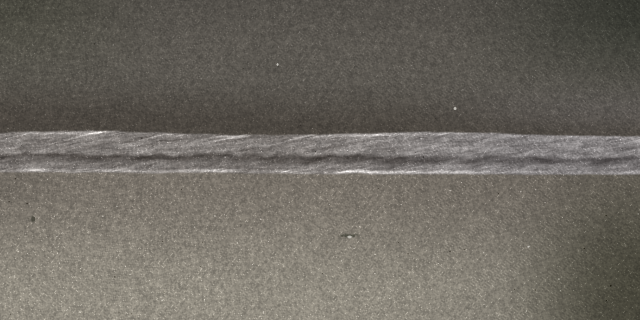
Give the GLSL for this texture, as a Shadertoy shader.

```glsl
// A pale, rope-like weld bead crossing two grainy metal plates.
// Plates are soft gradients with layered value noise; the bead is shaped by
// edge curves and slanted, stretched noise, with hashed specks scattered on top.
#define GRAIN_SIZE 235.0
#define GRAIN_AMOUNT 0.30
#define MOTTLE_AMOUNT 0.05
#define EDGE_SOFTNESS 0.004
#define STRAND_SLANT 2.6
#define STRAND_AMOUNT 0.24
#define GROOVE_DEPTH 0.17
#define RIDGE_GLOW 0.34
#define SPECK_CELLS 26.0
#define SPECK_CHANCE 0.16

float hash(vec2 p) {
    return fract(sin(dot(p, vec2(127.1, 311.7))) * 43758.5453);
}

float noise(vec2 p) {
    vec2 i = floor(p), f = fract(p);
    f = f * f * (3.0 - 2.0 * f);
    return mix(mix(hash(i), hash(i + vec2(1, 0)), f.x),
               mix(hash(i + vec2(0, 1)), hash(i + vec2(1, 1)), f.x), f.y);
}

float fbm(vec2 p) {
    float sum = 0.0, weight = 0.5;
    for (int i = 0; i < 4; i++) {
        sum += weight * noise(p);
        p = p * 2.03 + 17.3;
        weight *= 0.5;
    }
    return sum / 0.9375;
}

float bump(float d, float width) {
    return exp(-d * d / (width * width));
}

// Bead outline
float topEdge(float x) {
    return 0.586 + 0.006 * cos(5.9 * (x - 0.28)) - 0.003 * x
         + 0.006 * (fbm(vec2(x * 22.0, 3.0)) - 0.5);
}

float bottomEdge(float x) {
    return 0.461 - 0.004 * x + 0.006 * (fbm(vec2(x * 18.0, 8.0)) - 0.5);
}

// Upper plate: dim, darker in the corners and beside the bead
vec3 upperPlate(vec2 p) {
    float lift = smoothstep(0.59, 0.76, p.y + 0.03 * (p.x - 1.0));
    vec3 col = mix(vec3(0.30, 0.28, 0.255), vec3(0.36, 0.345, 0.32), lift);
    col = mix(col, vec3(0.38, 0.365, 0.355), 0.5 * smoothstep(1.2, 1.9, p.x) * bump(p.y - 0.66, 0.07));
    float right = smoothstep(1.3, 2.05, p.x) * smoothstep(0.62, 0.95, p.y);
    float left = smoothstep(0.6, 0.0, p.x) * smoothstep(0.62, 1.0, p.y);
    col = mix(col, vec3(0.20, 0.21, 0.18), 0.8 * right);
    col = mix(col, vec3(0.265, 0.27, 0.22), 0.5 * left);
    return col * (1.0 - 0.07 * smoothstep(0.85, 1.0, p.y));
}

// Lower plate: warm light at lower left, shadow in the right corner
vec3 lowerPlate(vec2 p) {
    vec3 col = mix(vec3(0.465, 0.44, 0.405), vec3(0.56, 0.54, 0.495), smoothstep(0.46, 0.06, p.y));
    col *= 1.02 - 0.10 * smoothstep(0.9, 1.9, p.x);
    col *= 1.0 - 0.08 * smoothstep(0.3, 0.0, p.x) * smoothstep(0.25, 0.45, p.y);
    float corner = 1.0 - smoothstep(0.05, 0.52, length((p - vec2(2.02, 0.06)) * vec2(1.0, 0.9)));
    return mix(col, vec3(0.25, 0.245, 0.20), 0.85 * corner);
}

// Bead: slanted strands, a ragged groove and bright rims
vec3 bead(vec2 p, float top, float bottom) {
    float groove = 0.513 - 0.006 * p.x + 0.018 * (fbm(vec2(p.x * 24.0, 2.0)) - 0.5);
    float h = p.y - groove;
    float shear = p.x - STRAND_SLANT * h - 14.0 * h * abs(h);
    float strand = fbm(vec2(shear * 20.0, p.y * 75.0));
    float rough = fbm(vec2(shear * 60.0, p.y * 110.0));
    vec3 col = mix(vec3(0.50, 0.48, 0.465), vec3(0.53, 0.515, 0.515), smoothstep(0.8, 1.8, p.x));
    col += STRAND_AMOUNT * (strand - 0.5) + 0.16 * (rough - 0.5);
    // The groove has a crisp upper lip and a soft lower slope
    float valley = bump(h, h > 0.0 ? 0.007 : 0.019);
    col -= GROOVE_DEPTH * valley * (0.5 + 1.0 * rough);
    col += 0.05 * bump(h - 0.016, 0.008) * strand;
    float fade = 1.0 - 0.75 * smoothstep(0.9, 1.7, p.x);
    float topGlint = smoothstep(0.40, 0.75, noise(vec2(shear * 10.0, 5.0)));
    float lowGlint = smoothstep(0.25, 0.7, noise(vec2(p.x * 9.0, 9.0)));
    float broken = 0.5 + rough;
    // Thin wisps sweep from the body up into the top rim
    float wisp = abs(fract(p.x * 4.6 - (p.y - top) * 19.0) - 0.5);
    col += 0.15 * fade * bump(wisp, 0.06) * smoothstep(0.045, 0.008, top - p.y) * broken;
    col += RIDGE_GLOW * 0.6 * fade * topGlint * broken * bump(p.y - top + 0.006, 0.005);
    col += RIDGE_GLOW * fade * (0.25 + lowGlint) * broken * bump(p.y - bottom - 0.007, 0.005);
    return col;
}

// Hashed dust: mostly light, some dark
float specks(vec2 p) {
    vec2 cell = floor(p * SPECK_CELLS);
    vec2 spot = 0.15 + 0.7 * vec2(hash(cell + 3.1), hash(cell + 7.7));
    float radius = mix(0.035, 0.07, hash(cell + 5.3));
    float d = length(fract(p * SPECK_CELLS) - spot);
    float tone = hash(cell + 9.2) < 0.65 ? 0.22 : -0.16;
    return tone * step(hash(cell), SPECK_CHANCE) * (1.0 - smoothstep(radius * 0.4, radius * 1.5, d));
}

float fleck(vec2 p, vec2 center, vec2 size) {
    return 1.0 - smoothstep(0.4, 1.3, length((p - center) / size) + 0.8 * (noise(p * 160.0) - 0.5));
}

void mainImage(out vec4 fragColor, in vec2 fragCoord) {
    vec2 p = fragCoord / iResolution.y;
    p.x *= 2.0 * iResolution.y / iResolution.x;
    float top = topEdge(p.x), bottom = bottomEdge(p.x);
    float overTop = smoothstep(-EDGE_SOFTNESS, EDGE_SOFTNESS, p.y - top);
    float overBottom = smoothstep(-EDGE_SOFTNESS, EDGE_SOFTNESS, p.y - bottom);

    vec3 col = mix(lowerPlate(p), bead(p, top, bottom), overBottom);
    col = mix(col, upperPlate(p), overTop);

    // Surface grain, sparkle and dust
    vec2 q = mat2(0.8, 0.6, -0.6, 0.8) * p;
    float fineGrain = noise(q * GRAIN_SIZE);
    float grain = 0.65 * fineGrain + 0.35 * noise(q * GRAIN_SIZE * 0.47 + 31.0) - 0.5;
    col *= 1.0 + GRAIN_AMOUNT * 1.3 * grain + MOTTLE_AMOUNT * 2.0 * (fbm(p * 28.0) - 0.5);
    col += 0.10 * smoothstep(0.82, 1.0, fineGrain) * (1.0 - 0.5 * overTop);
    col += specks(p) * mix(1.0, 0.5, overTop);

    // Larger chips
    float dark = fleck(p, vec2(1.09, 0.264), vec2(0.028, 0.007)) + fleck(p, vec2(0.104, 0.316), vec2(0.006, 0.010));
    float light = fleck(p, vec2(1.093, 0.259), vec2(0.008, 0.005)) + fleck(p, vec2(1.651, 0.229), vec2(0.005))
                + fleck(p, vec2(1.422, 0.661), vec2(0.005)) + fleck(p, vec2(0.867, 0.799), vec2(0.004));
    col = mix(col, vec3(0.25, 0.25, 0.21), 0.75 * min(dark, 1.0));
    col = mix(col, vec3(0.82, 0.81, 0.78), 0.85 * min(light, 1.0));
    fragColor = vec4(clamp(col, 0.0, 1.0), 1.0);
}
```
